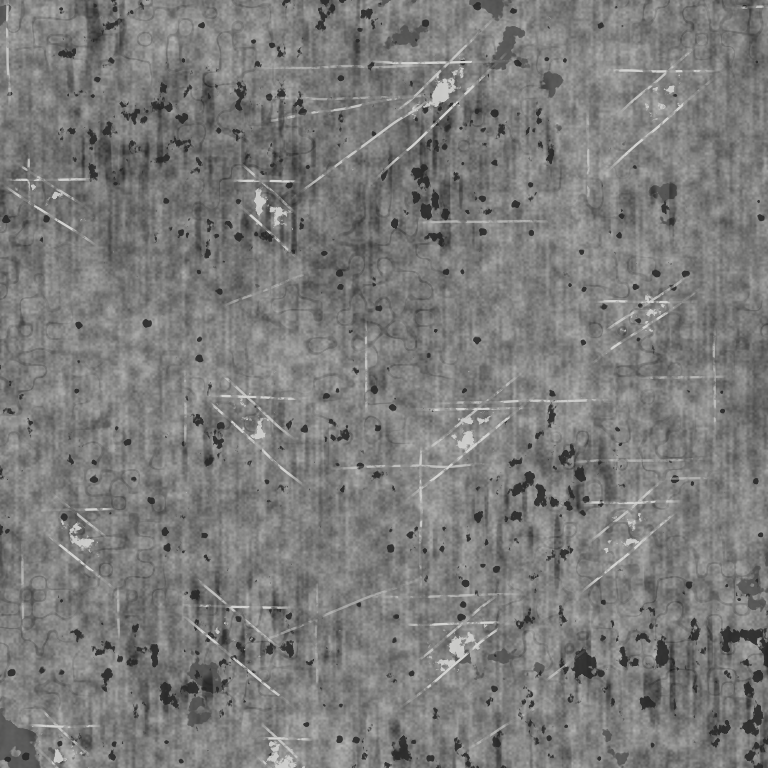
A WebGL 2 fragment shader for this texture:

```glsl
#version 300 es
precision highp float;
// Worn grey concrete with soot specks, dark stains, pale scuffs and thin scratches.

#define BASE_TONE 0.497
#define GRAIN_CONTRAST 0.30
#define STREAK_CONTRAST 0.11
#define BROAD_CONTRAST 0.19
#define SPECK_LEVEL 0.81
#define STAIN_LEVEL 0.77
#define SCUFF_COUNT 13
#define LOOSE_COUNT 26
#define SCRATCH_WIDTH 0.0007
#define SCRATCH_TONE 0.83
#define SOOT_TONE 0.15
#define STAIN_TONE 0.30

uniform vec2 u_resolution;
out vec4 fragColor;

float hash(vec2 p) {
    vec3 q = fract(vec3(p.xyx) * 0.1031);
    q += dot(q, q.yzx + 33.33);
    return fract((q.x + q.y) * q.z);
}

float noise(vec2 p) {
    vec2 cell = floor(p), f = fract(p);
    f = f * f * (3.0 - 2.0 * f);
    float low = mix(hash(cell), hash(cell + vec2(1, 0)), f.x);
    float high = mix(hash(cell + vec2(0, 1)), hash(cell + vec2(1, 1)), f.x);
    return mix(low, high, f.y);
}

float fbm(vec2 p) {
    float sum = 0.0, weight = 0.5;
    for (int i = 0; i < 4; i++) {
        sum += weight * noise(p);
        p = mat2(1.6, 1.2, -1.2, 1.6) * p + 17.3;
        weight *= 0.5;
    }
    return sum / 0.9375;
}

// Slightly wavering line that fades towards both ends
float scratch(vec2 p, vec2 middle, vec2 dir, float halfLength) {
    vec2 d = p - middle;
    float along = dot(d, dir);
    float across = dot(d, vec2(-dir.y, dir.x));
    across += 0.004 * (noise(vec2(along * 22.0 + 50.0, middle.x * 91.0)) - 0.5);
    float line = 1.0 - smoothstep(SCRATCH_WIDTH, SCRATCH_WIDTH + 1.3 / u_resolution.y, abs(across));
    return line * (1.0 - smoothstep(0.55 * halfLength, halfLength, abs(along)));
}

// Small round holes, one candidate per cell
float pits(vec2 p) {
    vec2 cell = floor(p);
    vec2 center = 0.3 + 0.4 * vec2(hash(cell + 3.1), hash(cell + 8.7));
    float radius = 0.07 + 0.16 * hash(cell + 5.5);
    float ragged = 0.12 * (noise(p * 6.0) - 0.5);
    float hole = 1.0 - smoothstep(radius - 0.04, radius + 0.04, length(fract(p) - center) + ragged);
    return hole * step(0.90, hash(cell + 12.9));
}

void main() {
    vec2 p = gl_FragCoord.xy / u_resolution;
    float grain = fbm(p * 95.0 + 7.0);
    float cluster = fbm(p * 7.0 + 31.0);

    // Mottled ground with brushed vertical streaks
    float tone = BASE_TONE + BROAD_CONTRAST * (fbm(p * 4.0 + 2.0) - 0.5);
    tone += GRAIN_CONTRAST * (fbm(p * 62.0 + 90.0) - 0.5);
    tone += STREAK_CONTRAST * (noise(p * vec2(230.0, 14.0)) - 0.5);
    tone += 0.10 * (noise(p * 310.0) - 0.5);

    // Faint rims of flaked skin
    float rim = 1.0 - smoothstep(0.03, 0.10, abs(noise(p * 58.0 + 11.0) - 0.55));
    tone -= 0.08 * rim * smoothstep(0.48, 0.66, fbm(p * 6.0 + 64.0));

    // Flat stains, soot drips, specks and pits
    float stain = fbm(p * 8.0 + 143.0) + 0.4 * (fbm(p * 48.0) - 0.5);
    tone = mix(tone, STAIN_TONE, 0.8 * smoothstep(STAIN_LEVEL, STAIN_LEVEL + 0.03, stain));
    float drip = smoothstep(0.55, 0.85, noise(p * vec2(120.0, 20.0) + 40.0));
    tone -= 0.16 * drip * smoothstep(0.52, 0.72, cluster);
    float soot = fbm(p * vec2(74.0, 58.0) + 23.0) + 0.8 * (cluster - 0.5);
    float dark = smoothstep(SPECK_LEVEL, SPECK_LEVEL + 0.08, soot);
    dark = max(dark, pits(p * 44.0));
    tone = mix(tone, SOOT_TONE, 0.88 * dark);

    // Scuffs: a speckled patch with diagonal and level scratches through it
    float lines = 0.0, patchMask = 0.0;
    for (int i = 0; i < SCUFF_COUNT; i++) {
        float id = float(i);
        vec2 center = fract(vec2(0.31, 0.17) + id * vec2(0.7549, 0.5698));
        float lean = center.x < 0.45 ? -1.0 : 1.0;
        float angle = lean * (0.55 + 0.25 * hash(vec2(id, 4.0)));
        vec2 dir = vec2(cos(angle), sin(angle));
        float size = 0.05 + 0.08 * hash(vec2(id, 9.0));
        vec2 offset = vec2(0.0, 0.012 + 0.02 * hash(vec2(id, 6.0)));
        lines = max(lines, scratch(p, center - offset, dir, size));
        lines = max(lines, 0.8 * scratch(p, center + offset, dir, 0.8 * size));
        lines = max(lines, scratch(p, center + 1.3 * offset, vec2(1.0, 0.01 * lean), 0.8 * size));
        vec2 d = p - center;
        vec2 q = vec2(dot(d, dir), dot(d, vec2(-dir.y, dir.x))) / vec2(0.045, 0.022);
        patchMask = max(patchMask, exp(-dot(q, q)));
    }

    // Loose scratches, mostly level or upright
    for (int i = 0; i < LOOSE_COUNT; i++) {
        float id = float(i);
        vec2 center = vec2(hash(vec2(id, 21.0)), hash(vec2(id, 47.0)));
        float kind = hash(vec2(id, 63.0));
        float angle = kind < 0.4 ? 0.02 : kind < 0.8 ? 1.57 : 4.0 * kind;
        float size = 0.03 + 0.11 * hash(vec2(id, 75.0));
        float strength = 0.45 + 0.45 * hash(vec2(id, 82.0));
        lines = max(lines, strength * scratch(p, center, vec2(cos(angle), sin(angle)), size));
    }
    lines *= 0.2 + 0.8 * smoothstep(0.38, 0.58, grain);
    patchMask *= 0.45 + 1.1 * fbm(p * 24.0 + 5.0);
    float level = 0.87 - 0.40 * patchMask;
    float speckle = smoothstep(level, level + 0.12, grain);
    tone = mix(tone, SCRATCH_TONE, clamp(max(lines, 0.9 * speckle), 0.0, 1.0));

    fragColor = vec4(clamp(tone, 0.0, 1.0) * vec3(1.0, 1.0, 0.992), 1.0);
}
```
